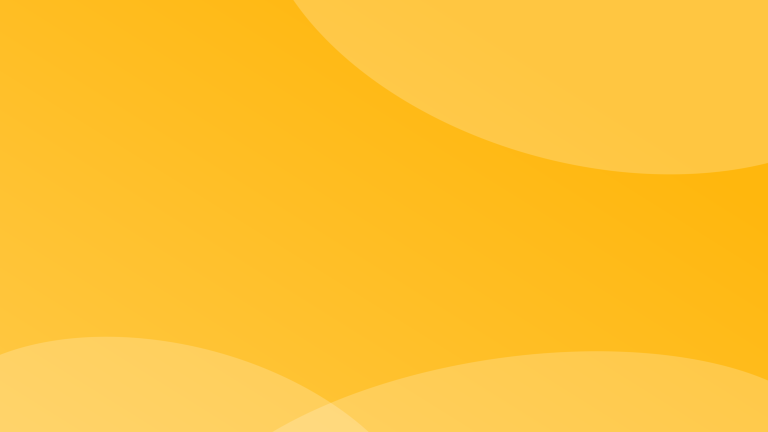
Reproduce this background procedurally as a Shadertoy shader.

```glsl
// Warm amber diagonal gradient with three large translucent tilted ellipses.

// Approximate signed distance to an ellipse tilted by an angle in radians.
float ellipseDistance(vec2 p, vec2 center, vec2 radii, float tilt) {
    float c = cos(tilt), s = sin(tilt);
    vec2 q = mat2(c, -s, s, c) * (p - center);
    float k = length(q / radii);
    float slope = length(q / (radii * radii));
    return k * (k - 1.0) / max(slope, 1e-4);
}

// Lays a veil of white over the colour inside an ellipse.
vec3 addVeil(vec3 color, float dist, float opacity) {
    float pixel = 1.0 / iResolution.y;
    float coverage = 1.0 - smoothstep(-0.7 * pixel, 0.7 * pixel, dist);
    return mix(color, vec3(1.0), opacity * coverage);
}

void mainImage(out vec4 fragColor, in vec2 fragCoord) {
    // Height is one; x keeps its place relative to the 16:9 width.
    vec2 p = fragCoord / iResolution.xy * vec2(16.0 / 9.0, 1.0);

    // Gradient from pale amber at lower left to deep amber at upper right
    float t = clamp(dot(p, vec2(0.5, 0.8)) / 1.3, 0.0, 1.0);
    vec3 color = mix(vec3(1.0, 0.787, 0.272), vec3(1.0, 0.717, 0.052), t);

    // Upper right, lower left and lower right ellipses
    color = addVeil(color, ellipseDistance(p, vec2(1.367, 1.119), vec2(0.789, 0.4966), -0.269), 0.215);
    color = addVeil(color, ellipseDistance(p, vec2(0.395, -0.171), vec2(0.6134, 0.3715), -0.256), 0.2);
    color = addVeil(color, ellipseDistance(p, vec2(1.185, -0.177), vec2(0.777, 0.3486), 0.151), 0.2);

    fragColor = vec4(color, 1.0);
}
```
